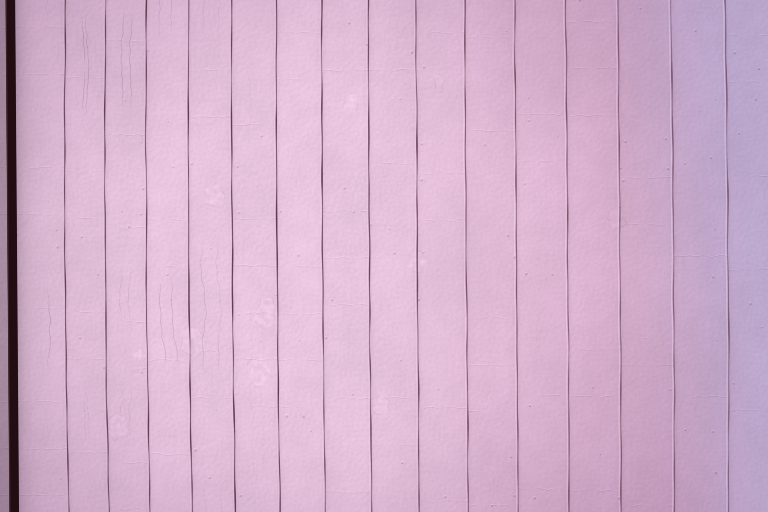
Write a Shadertoy shader that draws this texture.

```glsl
// Pink painted plank wall: fifteen worn vertical seams and a dark gap at the left.
#define FIRST_SEAM 0.0846   // x of the first seam, in canvas widths
#define BOARD_WIDTH 0.0516  // width of the first board
#define BOARD_GROWTH 0.00072 // widening of each next board
#define SEAM_WIDTH 0.0018
#define COURSE_HEIGHT 0.061 // spacing of the faint cross ridges
#define GRAIN 0.022
#define SCUFFS 11
#define PAINT vec3(0.91, 0.77, 0.87)
#define SHADE vec3(0.70, 0.56, 0.69)
#define COOL vec3(0.73, 0.67, 0.82)
#define SEAM_DARK vec3(0.40, 0.24, 0.33)
#define GAP_DARK vec3(0.13, 0.05, 0.07)

float hash(vec2 p) {
    vec3 q = fract(vec3(p.xyx) * 0.1031);
    q += dot(q, q.yzx + 33.33);
    return fract((q.x + q.y) * q.z);
}

vec2 gradientAt(vec2 cell) {
    float angle = 6.2832 * hash(cell);
    return vec2(cos(angle), sin(angle));
}

// Gradient noise, roughly -0.7 to 0.7
float noise(vec2 p) {
    vec2 i = floor(p), f = fract(p);
    vec2 w = f * f * f * (f * (f * 6.0 - 15.0) + 10.0);
    vec2 e = vec2(1, 0);
    float low = mix(dot(gradientAt(i), f), dot(gradientAt(i + e), f - e), w.x);
    float high = mix(dot(gradientAt(i + e.yx), f - e.yx),
                     dot(gradientAt(i + 1.0), f - 1.0), w.x);
    return mix(low, high, w.y);
}

// Smooth-edged line of a given width around distance zero
float line(float d, float width, float pixel) {
    return 1.0 - smoothstep(-0.6 * pixel, 0.6 * pixel, abs(d) - 0.5 * width);
}

void mainImage(out vec4 fragColor, in vec2 fragCoord) {
    vec2 uv = fragCoord / iResolution.xy;
    vec2 p = fragCoord / iResolution.x;
    float pixel = 1.0 / iResolution.x;

    // Paint, uneven light and a cool right edge
    float falloff = length((uv - vec2(0.43, 0.5)) * vec2(1.1, 0.85));
    vec3 color = mix(PAINT, SHADE, 0.75 * smoothstep(0.22, 0.80, falloff));
    color *= mix(vec3(1), vec3(0.96, 0.93, 0.95), smoothstep(0.45, 0.80, uv.x));
    color = mix(color, COOL, 0.8 * smoothstep(0.80, 1.0, uv.x + 0.08 * (uv.y - 0.5)));
    color *= 1.0 + 0.03 * noise(p * vec2(14, 8)) + 0.02 * noise(p * 45.0);

    // Lean and bow of the boards, then the index of board and nearest seam
    float bend = 2.0 * uv.y - 1.0;
    float x = p.x + 0.0023 * bend - bend * bend * mix(0.0036, -0.002, uv.x);
    float root = BOARD_WIDTH * BOARD_WIDTH + 4.0 * BOARD_GROWTH * (x - FIRST_SEAM);
    float along = (sqrt(max(root, 0.0)) - BOARD_WIDTH) / (2.0 * BOARD_GROWTH);
    float board = max(floor(along), -1.0);
    float seam = max(floor(along + 0.5), 0.0);
    float seamX = FIRST_SEAM + seam * (BOARD_WIDTH + BOARD_GROWTH * seam);
    float d = x - seamX + 0.0014 * noise(vec2(seam * 7.3, p.y * 16.0));
    color *= 1.0 + 0.018 * (hash(vec2(board + 3.0, 5.0)) - 0.5);

    // Rough paint, lit from the upper left
    float relief = noise(p * 190.0) - noise(p * 190.0 + vec2(-0.4, 0.4));
    color *= 1.0 + GRAIN * (relief + noise(p * 310.0));

    // Broken cross ridges, staggered from board to board
    float lift = p.y / COURSE_HEIGHT + 0.45 * hash(vec2(board + 2.0, 9.0));
    float course = floor(lift);
    float ridge = (fract(lift) - 0.5) * COURSE_HEIGHT
                + 0.003 * noise(vec2(p.x * 75.0, course + board * 3.7));
    float shown = step(0.48, hash(vec2(board + 11.0, course)))
                * smoothstep(-0.25, 0.2, noise(vec2(p.x * 50.0, course * 5.3)));
    color += shown * (0.04 * line(ridge - 0.0012, 0.001, pixel)
                    - 0.055 * line(ridge, 0.0009, pixel));

    // Wandering cracks on some of the left boards
    float crackX = seamX + (x < seamX ? -0.024 : 0.024) * (0.7 + 0.3 * hash(vec2(board + 4.0, 2.0)));
    float wander = 0.009 * noise(vec2(board * 9.1, p.y * 13.0))
                 + 0.004 * noise(vec2(board * 4.7, p.y * 60.0));
    float crack = line(x - crackX + wander, 0.0011, pixel)
                * smoothstep(0.0, 0.3, noise(vec2(board * 6.1 + 2.0, p.y * 6.0)));
    color -= 0.09 * crack * (1.0 - smoothstep(0.22, 0.38, uv.x));

    // Scuffed round patches with wrinkled rims
    for (int n = 0; n < SCUFFS; n++) {
        float id = float(n);
        vec2 center = vec2(0.15 + 0.72 * hash(vec2(id, 1.7)),
                           0.08 + 0.50 * hash(vec2(id, 8.3)));
        vec2 q = (p - center) * vec2(1.25, 1.0);
        float radius = mix(0.007, 0.020, hash(vec2(id, 4.1)));
        float edge = length(q) - radius + 0.008 * noise(p * 85.0 + id);
        float inside = 1.0 - smoothstep(-0.002, 0.002, edge);
        color += inside * (0.014 + 0.05 * noise(p * 130.0 + id));
        color -= 0.05 * line(edge, 0.0012, pixel) * smoothstep(-0.2, 0.3, noise(p * 60.0));
    }

    // Small raised specks with a shadow below
    vec2 cell = floor(p * 34.0);
    vec2 spot = 0.2 + 0.6 * vec2(hash(cell), hash(cell + 41.0));
    vec2 toSpot = p - (cell + spot) / 34.0;
    float size = 0.0007 + 0.0011 * hash(cell + 17.0);
    float present = step(0.84, hash(cell + 73.0));
    color += present * (0.06 * line(length(toSpot), 2.0 * size, pixel)
           - 0.12 * line(length(toSpot + vec2(-0.0004, 0.0012)), 2.0 * size, pixel));

    // Seams: dark and crisp at the left, paler with a bright lip at the right
    float wear = noise(vec2(seam * 3.1 + 1.0, p.y * 22.0));
    float depth = mix(0.95, 0.65, smoothstep(0.3, 0.9, uv.x)) * (0.88 + 0.5 * wear);
    float lip = mix(0.03, 0.09, smoothstep(0.35, 0.9, uv.x));
    color *= 1.0 - 0.07 * exp(-abs(d) / 0.0025);
    color += lip * line(d + 0.0022, 0.0016, pixel);
    color = mix(color, SEAM_DARK, clamp(depth, 0.0, 1.0) * line(d, SEAM_WIDTH * (0.8 + 0.6 * wear), pixel));

    // Dark gap beside the last sliver of wall
    float gap = p.x - 0.0185 + 0.005 * (uv.y - 0.5);
    color *= 1.0 - 0.22 * exp(-max(gap, 0.0) / 0.012);
    color = mix(color, GAP_DARK, line(gap + 0.0025, 0.0125, pixel));
    color = mix(color, vec3(0.30, 0.17, 0.18), 0.7 * line(gap + 0.0080, 0.0016, pixel));

    fragColor = vec4(clamp(color, 0.0, 1.0), 1.0);
}
```
